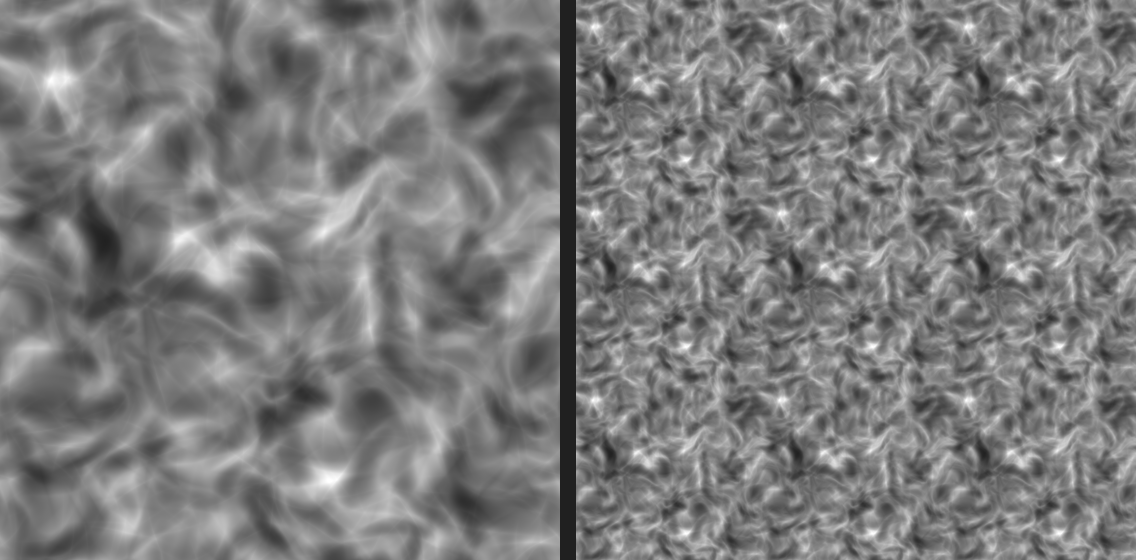
Left: one tile. Right: repeated 3 by 3.
Reproduce this texture procedurally as a Shadertoy shader.

```glsl
const float TAU = 6.28319;

float hash(vec2 cell, float seed) {
    return fract(sin(dot(cell, vec2(127.1, 311.7)) + seed * 74.7) * 43758.5453);
}

// Wraps a cell index; the half step keeps the division clear of rounding
vec2 wrap(vec2 cell, float cells) {
    return floor(mod(cell + 0.5, cells));
}

vec2 direction(float turn) {
    return vec2(cos(TAU * turn), sin(TAU * turn));
}

// Gradient noise that wraps after a whole number of cells
float corner(vec2 cell, vec2 offset, float cells, float seed) {
    return dot(direction(hash(wrap(cell, cells), seed)), offset);
}

float noise(vec2 uv, float cells, float seed) {
    vec2 p = uv * cells;
    vec2 i = floor(p);
    vec2 f = p - i;
    vec2 u = f * f * f * (f * (f * 6.0 - 15.0) + 10.0);
    vec2 e = vec2(1.0, 0.0);
    float low = mix(corner(i, f, cells, seed),
                    corner(i + e.xy, f - e.xy, cells, seed), u.x);
    float high = mix(corner(i + e.yx, f - e.yx, cells, seed),
                     corner(i + e.xx, f - e.xx, cells, seed), u.x);
    return mix(low, high, u.y);
}

// Bright creases around dark hollows, averaging about zero
float ridges(vec2 uv, float cells, float soft, float seed) {
    float n = noise(uv, cells, seed);
    return 0.18 - sqrt(n * n + soft * soft);
}

// Sum of scattered strokes: bright ones have a sharp crest, dark ones are soft
float streaks(vec2 uv, float cells, float reach, float width, float seed) {
    vec2 p = uv * cells;
    vec2 home = floor(p);
    float sum = 0.0;
    for (int y = -2; y <= 2; y++) {
        for (int x = -2; x <= 2; x++) {
            vec2 cell = home + vec2(x, y);
            vec2 id = wrap(cell, cells);
            vec2 d = p - cell - vec2(hash(id, seed), hash(id, seed + 1.0));
            vec2 axis = direction(hash(id, seed + 2.0));
            float weight = 2.0 * hash(id, seed + 3.0) - 1.0;
            float along = dot(d, axis) / reach;
            float across = dot(d, vec2(-axis.y, axis.x)) / width;
            across *= across > 0.0 ? 0.6 : 1.0;
            float soft = weight > 0.0 ? 0.1 : 0.8;
            float crest = sqrt(across * across + soft * soft) - soft;
            float fade = 1.0 - smoothstep(0.8, 2.0, length(d));
            sum += weight * fade * exp(-along * along - crest);
        }
    }
    return sum;
}

// Bends straight strokes and stretches hollows
vec2 bend(vec2 uv, float wideReach, float tightReach) {
    vec2 wide = vec2(noise(uv, 5.0, 1.0), noise(uv, 5.0, 2.0));
    vec2 tight = vec2(noise(uv, 11.0, 3.0), noise(uv, 11.0, 4.0));
    return uv + wideReach * wide + tightReach * tight;
}

void mainImage(out vec4 fragColor, in vec2 fragCoord) {
    vec2 uv = fragCoord / iResolution.xy;
    vec2 folded = bend(uv, 0.06, 0.02);
    vec2 bent = bend(uv, 0.03, 0.01);

    // Creases and hollows
    float relief = 0.42 * ridges(folded, 9.0, 0.025, 50.0);
    relief += 0.27 * ridges(folded, 16.0, 0.04, 60.0);
    relief += 0.24 * noise(folded, 14.0, 5.0);

    // Long folds
    relief += 0.20 * streaks(bent, 10.0, 1.0, 0.17, 10.0);
    relief += 0.15 * streaks(bent, 16.0, 1.0, 0.18, 20.0);

    // Faint crossing threads
    relief += 0.04 * streaks(bent, 22.0, 1.2, 0.07, 30.0);
    relief += 0.03 * streaks(bent, 34.0, 1.2, 0.09, 40.0);

    // Lift the deepest shadows and brighten the crests
    float grey = 0.50 + relief + 0.6 * relief * relief;
    fragColor = vec4(vec3(clamp(grey, 0.0, 1.0)), 1.0);
}
```
